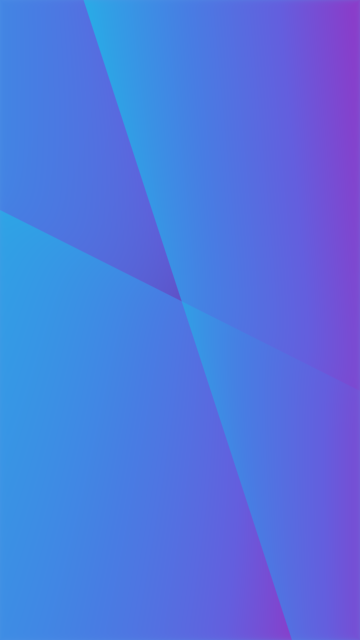
Reproduce this background procedurally as a Shadertoy shader.

```glsl
#define CROSSING vec2(0.2838, 0.5293)
#define STEEP_NORMAL vec2(0.951, 0.3096)
#define SHALLOW_NORMAL vec2(0.449, 0.8936)
#define CYAN vec3(0.18, 0.64, 0.90)
#define BLUE vec3(0.28, 0.49, 0.89)
#define INDIGO vec3(0.39, 0.37, 0.87)
#define PURPLE vec3(0.58, 0.20, 0.77)
#define EDGE_TINT 0.06
#define EDGE_WIDTH 0.035
#define RIM_WIDTH 0.0035
#define RIM_STRENGTH 0.22

// Four-stop colour ramp, position 0 to 1
vec3 ramp(float position) {
    float t = clamp(position, -0.05, 1.0) * 3.0;
    vec3 color = mix(CYAN, BLUE, min(t, 1.0));
    color = mix(color, INDIGO, clamp(t - 1.0, 0.0, 1.0));
    return mix(color, PURPLE, clamp(t - 2.0, 0.0, 1.0));
}

// Soft falloff on both sides of a fold
float fold(float dist) {
    return EDGE_TINT * exp(-abs(dist) / EDGE_WIDTH);
}

void mainImage(out vec4 fragColor, in vec2 fragCoord) {
    vec2 uv = fragCoord / iResolution.xy;
    vec2 p = uv * vec2(0.5625, 1.0);
    float pixel = 0.8 / iResolution.y;

    // Signed distances to the two crossing folds
    float steep = dot(p - CROSSING, STEEP_NORMAL);
    float shallow = dot(p - CROSSING, SHALLOW_NORMAL);
    float rightSide = smoothstep(-pixel, pixel, steep);
    float upperSide = smoothstep(-pixel, pixel, shallow);
    float steepFold = fold(steep);
    float shallowFold = fold(shallow);

    // Ramp position inside each facet
    float upperLeft = 0.26 + 0.70 * uv.x + steepFold + 0.7 * shallowFold;
    float upperRight = 0.50 + 1.30 * (uv.x - 0.69) + 0.22 * (uv.y - 0.74)
                     - 0.6 * steepFold + 0.5 * shallowFold;
    float lowerLeft = 0.20 - 0.27 * uv.y + uv.x * (0.4 + 0.55 * uv.x)
                    + 0.5 * steepFold - 0.6 * shallowFold;
    float lowerRight = 0.13 + 1.42 * (uv.x - 0.52) - steepFold - 0.3 * shallowFold;

    // Join the facets along the folds
    vec3 upper = mix(ramp(upperLeft), ramp(upperRight), rightSide);
    vec3 lower = mix(ramp(lowerLeft), ramp(lowerRight), rightSide);
    vec3 color = mix(lower, upper, upperSide);

    // Deep shade in the upper left corner of the crossing
    float shade = exp(-length(p - CROSSING) / 0.09);
    color *= 1.0 - 0.10 * shade * upperSide * (1.0 - rightSide);

    // Thin pale rim
    vec2 inset = min(p, vec2(0.5625, 1.0) - p);
    float rim = exp(-min(inset.x, inset.y) / RIM_WIDTH);
    color = mix(color, vec3(0.35, 0.60, 0.90), RIM_STRENGTH * rim);

    fragColor = vec4(color, 1.0);
}
```
